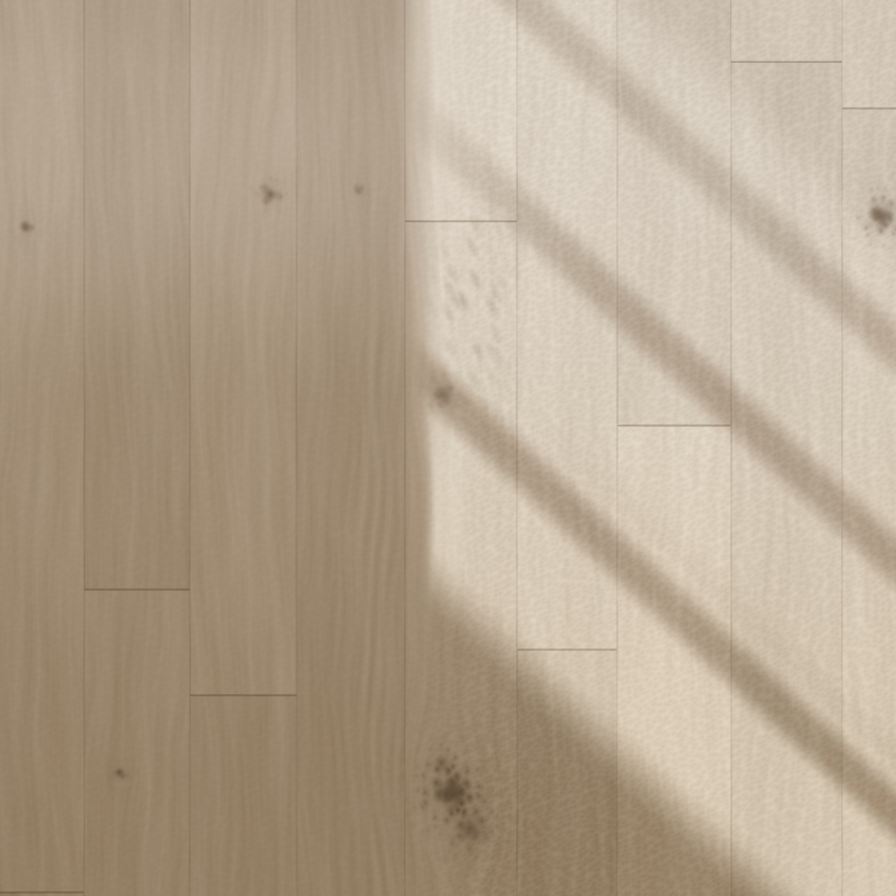
Reproduce this texture procedurally as a Shadertoy shader.

```glsl
// Pale oak floorboards crossed by window light with soft diagonal bar shadows.
// Boards come from a seam list, grain and knots from bent cellular noise and
// sines; the light is a mask of soft straight edges blended over shaded wood.

#define BAR_SLOPE 0.93      // fall of the shadow bars
#define BAR_HALF 0.027      // half height of a bar
#define PENUMBRA 0.020      // softness of bar edges
#define GRAIN 0.034         // strength of long wood grain
#define SPECKLE 0.050       // strength of fine surface texture
#define SEAM_WIDTH 0.0004   // half width of board gaps
#define SEAM_DARK 0.085     // depth of long seams
#define JOINT_DARK 0.19     // depth of end joints

const float seams[8] = float[8](0.094, 0.212, 0.331, 0.452, 0.577, 0.689, 0.816, 0.940);
const float joints[9] = float[9](0.004, 0.342, 0.224, -1.0, 0.753, 0.275, 0.525, 0.931, 0.879);
// Brightness offset of each board: above its joint, below its joint
const vec2 tones[9] = vec2[9](vec2(0.005, 0.0), vec2(-0.012, -0.003), vec2(0.008, -0.006),
    vec2(-0.010, 0.0), vec2(0.010, 0.0), vec2(0.0, -0.015), vec2(-0.012, 0.016),
    vec2(0.02, -0.012), vec2(0.025, 0.0));
// Knots: centre, radius, darkness
const vec4 knots[9] = vec4[9](vec4(0.505, 0.115, 0.024, 0.46), vec4(0.526, 0.075, 0.020, 0.24),
    vec4(0.494, 0.148, 0.012, 0.20), vec4(0.029, 0.746, 0.007, 0.32), vec4(0.302, 0.783, 0.010, 0.35),
    vec4(0.983, 0.759, 0.017, 0.48), vec4(0.133, 0.138, 0.007, 0.33), vec4(0.495, 0.560, 0.013, 0.24),
    vec4(0.400, 0.787, 0.006, 0.20));

vec2 hash2(vec2 p) {
    vec3 q = fract(p.xyx * vec3(0.1031, 0.1030, 0.0973));
    q += dot(q, q.yzx + 33.33);
    return fract((q.xx + q.yz) * q.zy);
}

// Distance to the nearest scattered point
float cellNoise(vec2 p) {
    vec2 base = floor(p), f = p - base;
    float nearest = 4.0;
    for (int j = -1; j <= 1; j++)
        for (int i = -1; i <= 1; i++) {
            vec2 o = vec2(i, j);
            vec2 d = o + hash2(base + o) - f;
            nearest = min(nearest, dot(d, d));
        }
    return sqrt(nearest);
}

float bell(float x) { return exp(-x * x); }

float softLine(float d, float aa) {
    return 1.0 - smoothstep(SEAM_WIDTH, SEAM_WIDTH + max(aa, 0.0016), abs(d));
}

// Long fibres, pushed apart around the knots
float woodGrain(vec2 p, float board) {
    float x = p.x;
    for (int i = 0; i < 9; i++) {
        vec2 d = (p - knots[i].xy) / (knots[i].z * vec2(1.8, 3.2));
        x -= (p.x - knots[i].x) * 0.65 * exp(-dot(d, d));
    }
    x += 0.010 * sin(p.y * 6.0 + board * 2.1) + 0.002 * sin(p.y * 31.0 + x * 60.0 + board);
    float fibre = cellNoise(vec2(x * 95.0, p.y * 4.5) + board * 17.0) - 0.45;
    float fine = cellNoise(vec2(x * 210.0, p.y * 13.0) + board * 7.0) - 0.45;
    float broad = sin(x * 62.0 + board * 4.0 + sin(p.y * 5.0));
    // Wavy figure along the inner side of the fourth board
    float figure = bell((p.x - 0.422) / 0.024) * sin(x * 420.0 + 55.0 * p.y * (p.x - 0.30) + 3.0 * sin(p.y * 11.0));
    return fibre + 0.45 * fine + 0.18 * broad + 0.42 * figure * smoothstep(1.0, 0.3, p.y);
}

// Share of direct light reaching the floor
float windowLight(vec2 p) {
    float q = 1.0 - p.y - BAR_SLOPE * p.x;
    float sharp = bell((p.y - 0.43) / 0.14);
    float light = smoothstep(mix(0.448, 0.470, sharp), mix(0.495, 0.489, sharp), p.x);
    light *= 1.0 - smoothstep(0.150, 0.245, q);
    light *= mix(0.65, 1.0, smoothstep(-0.700, -0.610, q));
    vec3 bars = vec3(-0.542, -0.304, -0.021);
    vec3 depth = vec3(0.60, 0.70, 0.80);
    depth.y *= mix(0.45, 1.0, smoothstep(0.48, 0.62, p.x));
    for (int i = 0; i < 3; i++) {
        float bar = 1.0 - smoothstep(BAR_HALF - PENUMBRA, BAR_HALF + PENUMBRA, abs(q - bars[i]));
        light *= 1.0 - depth[i] * bar;
    }
    return light * (1.0 - 0.12 * bell((q + 0.085) / 0.025) * smoothstep(0.55, 0.75, p.x));
}

void mainImage(out vec4 fragColor, in vec2 fragCoord) {
    vec2 p = fragCoord / iResolution.xy;
    float aa = 1.0 / iResolution.y;

    // Board layout
    int board = 0;
    float seam = 0.0;
    for (int i = 0; i < 8; i++) {
        board += int(step(seams[i], p.x));
        seam = max(seam, softLine(p.x - seams[i], aa));
    }
    float joint = softLine(p.y - joints[board], aa);
    float id = float(board) + 9.0 * step(p.y, joints[board]);

    // Shaded and sunlit wood
    vec3 shade = mix(vec3(0.588, 0.508, 0.405), vec3(0.635, 0.557, 0.463), smoothstep(0.0, 0.6, p.y));
    shade = mix(shade, vec3(0.705, 0.643, 0.565), smoothstep(0.54, 0.82, p.y));
    shade -= 0.020 * smoothstep(0.09, 0.0, p.x) * (1.0 - p.y) + 0.015 * smoothstep(0.9, 1.0, p.y);
    shade += vec3(0.045, 0.047, 0.052) * bell((p.x - 0.464) / 0.014) * smoothstep(0.2, 0.5, p.y);
    // Bounce light greys the shadows inside the sunlit side
    shade += vec3(0.015, 0.018, 0.025) * smoothstep(0.48, 0.60, p.x) * smoothstep(0.1, 0.4, p.y);
    vec3 sun = mix(vec3(0.84, 0.785, 0.70), vec3(0.86, 0.82, 0.765), smoothstep(0.1, 0.95, p.y));
    float light = windowLight(p);
    vec3 color = mix(shade, sun, light);

    // Board tone, grain and surface texture
    color += p.y > joints[board] ? tones[board].x : tones[board].y;
    color += GRAIN * woodGrain(p, id) * vec3(0.9, 1.0, 1.1);
    vec2 slant = vec2(p.x + 0.5 * p.y, p.y - 0.5 * p.x);
    color += SPECKLE * (cellNoise(slant * vec2(105.0, 190.0)) - 0.48) * mix(0.35, 1.0, smoothstep(0.45, 0.55, p.x));

    // Ragged knots and small brown flecks
    float stain = 0.0;
    float ragged = 0.55 + 1.1 * cellNoise(p * vec2(85.0, 70.0));
    for (int i = 0; i < 9; i++) {
        float r = length((p - knots[i].xy) / knots[i].z) * ragged;
        stain += knots[i].w * (0.75 * exp(-r * r * 1.8) + 0.20 * exp(-r * 0.9));
    }
    float flecks = 1.0 - smoothstep(0.05, 0.45, cellNoise(vec2(p.x + 0.4 * p.y, p.y) * vec2(55.0, 28.0)));
    stain += 0.11 * flecks * bell((p.x - 0.525) / 0.035) * bell((p.y - 0.66) / 0.10);
    color *= 1.0 - min(stain, 0.6) * vec3(0.88, 1.0, 1.12);

    // Gaps between boards, worn unevenly along their length
    float wear = 0.8 + 0.2 * sin(p.y * 43.0 + p.x * 50.0 + 2.0 * sin(p.y * 17.0));
    float gap = max(seam * SEAM_DARK * wear, joint * JOINT_DARK);
    color *= 1.0 - gap * vec3(0.85, 1.0, 1.15);
    fragColor = vec4(clamp(color, 0.0, 1.0), 1.0);
}
```
